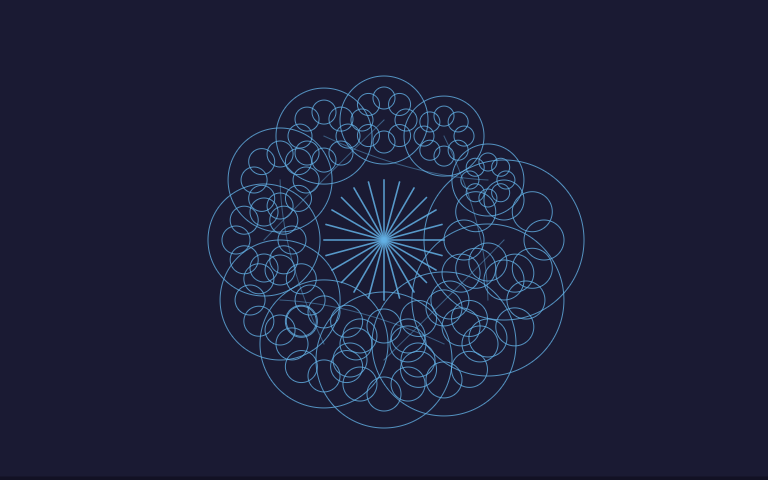
A Shadertoy shader for this background:

```glsl
// A wreath of shrinking circles filled with circlets, joined by faint arcs around a ray burst.

// Lengths are in units of 1/480 of the canvas height.
const float UNITS = 480.0;
const float TAU = 6.2831853;
const vec3 NIGHT = vec3(0.102, 0.102, 0.2);
const vec3 EDGE_SHADE = vec3(0.07, 0.065, 0.14);
const vec3 LINE_BLUE = vec3(0.385, 0.69, 0.895);

const int RING_COUNT = 12;
const float WREATH_RADIUS = 120.0;
const float FIRST_RADIUS = 80.0;
const float RADIUS_STEP = 4.0;
const int CIRCLET_COUNT = 8;

const int RAY_COUNT = 24;
const float RAY_LENGTH = 60.0;
const float RAY_WIDTH = 1.6;

const int ARC_SEGMENTS = 16;
const vec2 ARC_BEND = vec2(106.0, 66.0);

const float LINE_WIDTH = 1.0;
const float CIRCLE_OPACITY = 0.8;
const float RAY_OPACITY = 0.85;
const float ARC_OPACITY = 0.45;
const float STRIP_HEIGHT = 3.5;

vec2 polar(float angle) {
    return vec2(cos(angle), sin(angle));
}

float segmentDistance(vec2 p, vec2 a, vec2 b) {
    vec2 ab = b - a;
    float t = clamp(dot(p - a, ab) / dot(ab, ab), 0.0, 1.0);
    return length(p - a - ab * t);
}

// Share of a pixel covered by a line of the given width
float stroke(float d, float width, float pixel) {
    float low = max(-0.5 * width, d - 0.5 * pixel);
    float high = min(0.5 * width, d + 0.5 * pixel);
    return max(high - low, 0.0) / pixel;
}

float arcDistance(vec2 p, vec2 a, vec2 control, vec2 b) {
    float nearest = 1e5;
    vec2 previous = a;
    for (int i = 1; i <= ARC_SEGMENTS; i++) {
        float t = float(i) / float(ARC_SEGMENTS);
        vec2 next = mix(mix(a, control, t), mix(control, b, t), t);
        nearest = min(nearest, segmentDistance(p, previous, next));
        previous = next;
    }
    return nearest;
}

void mainImage(out vec4 fragColor, in vec2 fragCoord) {
    float pixel = UNITS / iResolution.y;
    vec2 p = (fragCoord - 0.5 * iResolution.xy) * pixel;
    p.y = -p.y; // angles run clockwise
    float clearing = 1.0; // light left through the stacked strokes

    // Large circles, each holding a ring of circlets
    for (int i = 0; i < RING_COUNT; i++) {
        float angle = TAU * float(i) / float(RING_COUNT);
        float radius = FIRST_RADIUS - RADIUS_STEP * float(i);
        vec2 q = p - WREATH_RADIUS * polar(angle);
        float d = length(q) - radius;
        clearing *= 1.0 - CIRCLE_OPACITY * stroke(d, LINE_WIDTH, pixel);
        for (int k = 0; k < CIRCLET_COUNT; k++) {
            vec2 center = 0.5 * radius * polar(TAU * float(k) / float(CIRCLET_COUNT));
            d = length(q - center) - 0.25 * radius;
            clearing *= 1.0 - CIRCLE_OPACITY * stroke(d, LINE_WIDTH, pixel);
        }
    }

    // Faint arcs spanning a quarter turn from every second circle
    for (int i = 0; i < RING_COUNT; i += 2) {
        float angle = TAU * float(i) / float(RING_COUNT);
        vec2 start = WREATH_RADIUS * polar(angle);
        vec2 end = WREATH_RADIUS * polar(angle + 0.25 * TAU);
        vec2 control = ARC_BEND * polar(angle + 0.125 * TAU);
        float d = arcDistance(p, start, control, end);
        clearing *= 1.0 - ARC_OPACITY * stroke(d, LINE_WIDTH, pixel);
    }

    // Central ray burst
    for (int i = 0; i < RAY_COUNT; i++) {
        vec2 tip = RAY_LENGTH * polar(TAU * float(i) / float(RAY_COUNT));
        float d = segmentDistance(p, vec2(0.0), tip);
        clearing *= 1.0 - RAY_OPACITY * stroke(d, RAY_WIDTH, pixel);
    }

    // Background with a dim strip along the lower edge
    float height = fragCoord.y * pixel;
    float strip = clamp((STRIP_HEIGHT - height) / pixel + 0.5, 0.0, 1.0);
    vec3 background = mix(NIGHT, EDGE_SHADE, strip);
    fragColor = vec4(mix(LINE_BLUE, background, clearing), 1.0);
}
```
